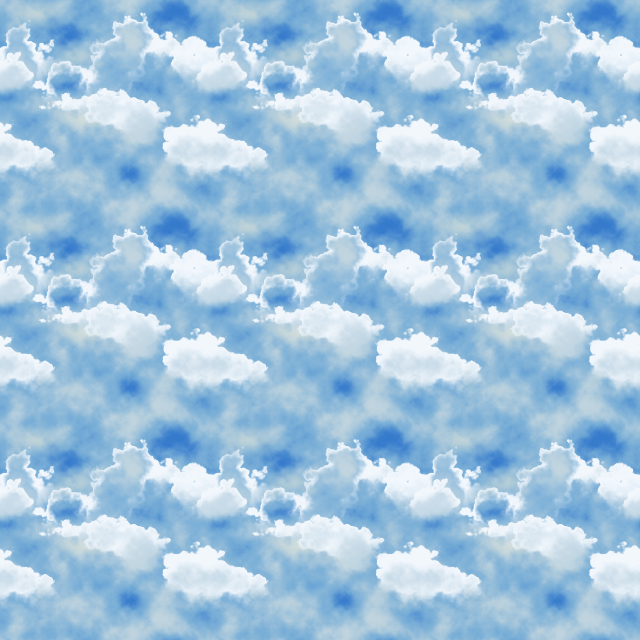
This texture is drawn by a WebGL 2 fragment shader. Its source:

```glsl
#version 300 es
precision highp float;
// Bright cumulus clouds over a mottled blue sky, as a seamless repeating tile.

#define REPEATS 3.0
#define SKY_CONTRAST 1.9
#define SKY_TONE 0.68
#define PUFF_SIZE 0.062
#define EDGE_WARP 0.12
#define EDGE_SOFTNESS 0.016
#define BASE_SOFTNESS 0.10
#define RIM_WIDTH 0.08
#define FINE_MOTTLE 0.30

uniform vec2 u_resolution;
out vec4 fragColor;

const vec3 DEEP_BLUE = vec3(0.21, 0.48, 0.80);
const vec3 MID_BLUE = vec3(0.47, 0.68, 0.84);
const vec3 HAZE = vec3(0.75, 0.83, 0.87);
const vec3 CREAM = vec3(0.85, 0.88, 0.85);
const vec3 CLOUD_WHITE = vec3(0.95, 0.97, 0.99);
const vec3 CLOUD_SHADE = vec3(0.74, 0.83, 0.89);

float hash(vec2 p) {
    return fract(sin(dot(p, vec2(127.1, 311.7))) * 43758.5453);
}

// Shortest offset on the wrapping unit tile
vec2 wrapOffset(vec2 d) {
    return fract(d + 0.5) - 0.5;
}

// Value noise with n cells per tile
float noise(vec2 p, float n) {
    vec2 cell = floor(p * n), f = fract(p * n);
    f = f * f * (3.0 - 2.0 * f);
    vec2 a = mod(cell, n), b = mod(cell + 1.0, n);
    return mix(mix(hash(a + n), hash(vec2(b.x, a.y) + n), f.x),
               mix(hash(vec2(a.x, b.y) + n), hash(b + n), f.x), f.y);
}

float fbm(vec2 p, float n) {
    float sum = 0.0, weight = 0.5;
    for (int i = 0; i < 5; i++) {
        sum += weight * noise(p, n);
        n *= 2.0;
        weight *= 0.5;
    }
    return sum / 0.97;
}

// Round lobes: distance to the nearest of n by n jittered centres
float lobes(vec2 p, float n) {
    vec2 cell = floor(p * n), f = fract(p * n);
    float nearest = 2.0;
    for (int y = -1; y <= 1; y++)
    for (int x = -1; x <= 1; x++) {
        vec2 o = vec2(x, y), id = mod(cell + o, n);
        vec2 jitter = vec2(hash(id + 5.3), hash(id + 17.9));
        nearest = min(nearest, length(o + jitter - f));
    }
    return nearest;
}

// Soft round patch, used to darken or tint the sky
float patchAt(vec2 p, vec2 centre, vec2 radius) {
    vec2 q = wrapOffset(p - centre) / radius;
    return exp(-dot(q, q));
}

// One cloud: crisp billowing top, misty base, core thinned to the sky by hollow
vec3 cloud(vec3 col, vec3 sky, vec2 p, vec2 centre, vec2 radius, float lean,
           float hollow, float billow, float grain) {
    vec2 q = wrapOffset(p - centre);
    q.x -= lean * q.y;
    vec2 n = q / radius;
    float depth = (1.0 - length(n)) * min(radius.x, radius.y) + billow;
    float low = smoothstep(0.25, -0.65, n.y - 0.6 * hollow * n.x);
    float alpha = smoothstep(0.0, mix(EDGE_SOFTNESS, BASE_SOFTNESS, low), depth);
    alpha *= 1.0 - 0.5 * low * smoothstep(0.3, 0.7, grain);
    float shade = smoothstep(0.35, 0.8, grain + 0.05 - 0.2 * n.y);
    vec3 body = mix(CLOUD_WHITE, CLOUD_SHADE, 0.8 * shade * smoothstep(0.0, 0.06, depth));
    float core = smoothstep(0.008, RIM_WIDTH, depth + 0.12 * (grain - 0.5));
    return mix(col, mix(body, sky, hollow * core), alpha);
}

void main() {
    vec2 p = fract(gl_FragCoord.xy / u_resolution * REPEATS);
    float broad = fbm(p, 5.0);
    float grain = fbm(p + 0.37, 9.0);
    float fine = fbm(p + 0.71, 24.0);

    // Mottled sky with dark openings
    float tone = SKY_TONE + SKY_CONTRAST * (0.6 * broad + 0.4 * grain - 0.5);
    tone += FINE_MOTTLE * (fine - 0.5);
    tone -= 0.75 * patchAt(p, vec2(0.81, 0.95), vec2(0.13, 0.09));
    tone -= 0.70 * patchAt(p, vec2(0.30, 0.60), vec2(0.09, 0.05));
    tone -= 0.55 * patchAt(p, vec2(0.03, 0.54), vec2(0.09, 0.04));
    tone -= 0.40 * patchAt(p, vec2(0.62, 0.15), vec2(0.13, 0.07));
    tone -= 0.40 * patchAt(p, vec2(0.92, 0.11), vec2(0.09, 0.05));
    tone -= 0.45 * patchAt(p, vec2(0.30, 0.84), vec2(0.13, 0.07));
    tone -= 0.30 * patchAt(p, vec2(0.38, 0.28), vec2(0.20, 0.12));
    tone -= 0.35 * patchAt(p, vec2(0.78, 0.39), vec2(0.05, 0.07));
    tone -= 0.30 * patchAt(p, vec2(0.12, 0.43), vec2(0.08, 0.06));
    float cream = patchAt(p, vec2(0.17, 0.94), vec2(0.10, 0.05))
                + patchAt(p, vec2(0.36, 0.74), vec2(0.08, 0.04))
                + patchAt(p, vec2(0.40, 0.44), vec2(0.12, 0.04));
    vec3 sky = mix(DEEP_BLUE, MID_BLUE, smoothstep(-0.05, 0.5, tone));
    sky = mix(sky, HAZE, smoothstep(0.4, 1.05, tone));
    sky = mix(sky, CREAM, 0.7 * min(cream, 1.0) * smoothstep(0.25, 0.65, grain));

    // Shared edge displacement, from large lobes to small ones
    float billow = PUFF_SIZE * ((0.5 - lobes(p, 11.0)) + 0.5 * (0.5 - lobes(p, 23.0))
                 + 0.3 * (0.5 - lobes(p, 47.0))) + EDGE_WARP * (grain - 0.5);

    // Clouds from back to front
    vec3 col = sky;
    col = cloud(col, sky, p, vec2(0.73, 0.77), vec2(0.12, 0.08), -0.3, 0.0, billow, grain);
    col = cloud(col, sky, p, vec2(0.56, 0.68), vec2(0.14, 0.23), 0.4, 0.9, billow, grain);
    col = cloud(col, sky, p, vec2(0.94, 0.69), vec2(0.14, 0.12), 0.0, 0.1, billow, grain);
    col = cloud(col, sky, p, vec2(0.14, 0.70), vec2(0.13, 0.15), -0.2, 0.8, billow, grain);
    col = cloud(col, sky, p, vec2(0.03, 0.63), vec2(0.12, 0.08), 0.0, 0.0, billow, grain);
    col = cloud(col, sky, p, vec2(0.31, 0.59), vec2(0.14, 0.10), 0.3, 1.0, billow, grain);
    col = cloud(col, sky, p, vec2(0.38, 0.49), vec2(0.16, 0.05), 0.0, 0.1, billow, grain);
    col = cloud(col, sky, p, vec2(0.61, 0.44), vec2(0.16, 0.12), -0.6, 0.1, billow, grain);
    col = cloud(col, sky, p, vec2(0.08, 0.25), vec2(0.16, 0.10), -0.5, 0.0, billow, grain);
    col = cloud(col, sky, p, vec2(0.94, 0.29), vec2(0.18, 0.15), -0.1, 0.0, billow, grain);
    fragColor = vec4(col, 1.0);
}
```
